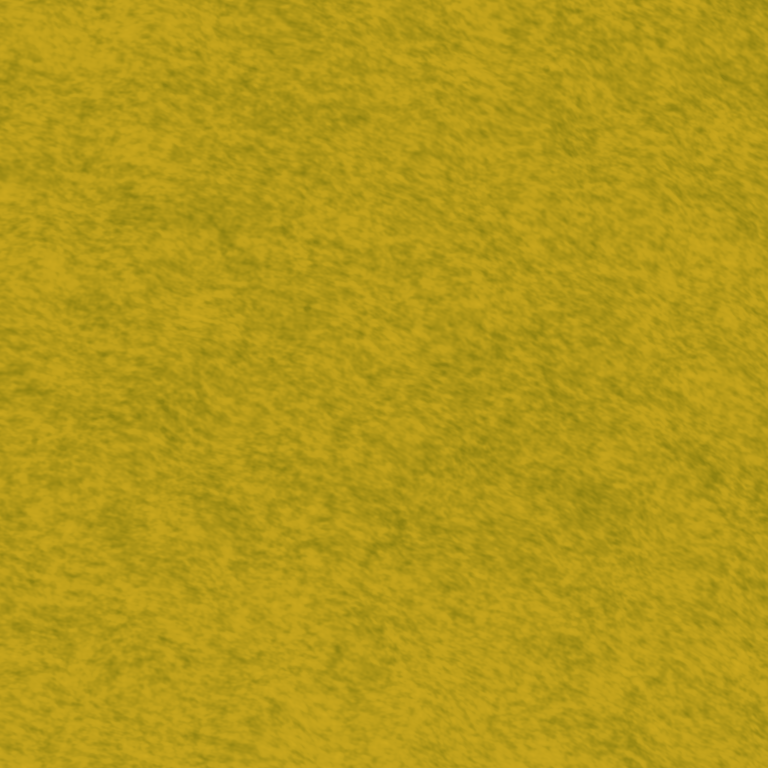
Give the GLSL for this texture, as a Shadertoy shader.

```glsl
const vec3 DARK_OLIVE = vec3(0.56, 0.51, 0.065);
const vec3 BRIGHT_OCHRE = vec3(0.81, 0.67, 0.122);

vec2 hash22(vec2 cell) {
    vec3 q = fract(cell.xyx * vec3(0.1031, 0.1030, 0.0973));
    q += dot(q, q.yzx + 33.33);
    return fract((q.xx + q.yz) * q.zy);
}

float cornerSlope(vec2 cell, vec2 corner, vec2 local) {
    vec2 slope = hash22(cell + corner + 217.0) * 2.0 - 1.0;
    return dot(slope, local - corner);
}

// Signed gradient noise
float gradientNoise(vec2 p) {
    vec2 cell = floor(p);
    vec2 f = fract(p);
    vec2 w = f * f * f * (f * (f * 6.0 - 15.0) + 10.0);
    float low = mix(cornerSlope(cell, vec2(0, 0), f), cornerSlope(cell, vec2(1, 0), f), w.x);
    float high = mix(cornerSlope(cell, vec2(0, 1), f), cornerSlope(cell, vec2(1, 1), f), w.x);
    return mix(low, high, w.y);
}

// Coordinates along and across the strokes, which steepen to the right
vec2 strokeCoords(vec2 uv) {
    vec2 wobble = vec2(gradientNoise(uv * 9.0), gradientNoise(uv * 9.0 + 41.7));
    vec2 p = uv + 0.014 * wobble;
    return vec2(p.x - 0.35 * p.y, p.y + 0.22 * p.x + 0.17 * p.x * p.x);
}

// Layers from broad strokes to fine grain
float plasterGrain(vec2 stroke) {
    float grain = 0.32 * gradientNoise(stroke * vec2(8.0, 17.0) + 3.1);
    grain += 0.30 * gradientNoise(stroke * vec2(20.0, 46.0) + 11.6);
    grain += 0.58 * gradientNoise(stroke * vec2(42.0, 84.0) + 27.3);
    grain += 0.50 * gradientNoise(stroke * vec2(80.0, 140.0) + 53.8);
    grain += 0.28 * gradientNoise(stroke * vec2(150.0, 230.0) + 79.2);
    return grain;
}

// Slow change of light over the wall
float broadLight(vec2 uv) {
    float light = 0.11 * (1.0 - smoothstep(0.0, 0.45, uv.y));
    light += 0.07 * smoothstep(0.65, 1.0, uv.y) * (1.0 - 0.6 * uv.x);
    return light + 0.20 * gradientNoise(uv * 3.2 + 7.4);
}

// Rare small pits, one candidate per grid cell
float pits(vec2 uv, float gridSize, float chance, float radius) {
    vec2 cell = floor(uv * gridSize);
    vec2 center = (cell + 0.2 + 0.6 * hash22(cell + 5.0)) / gridSize;
    float present = step(hash22(cell + 91.0).x, chance);
    return present * (1.0 - smoothstep(0.3 * radius, radius, length(uv - center)));
}

void mainImage(out vec4 fragColor, in vec2 fragCoord) {
    vec2 uv = fragCoord / iResolution.y;
    float tone = 0.55 + plasterGrain(strokeCoords(uv)) + broadLight(uv);
    tone -= 0.35 * pits(uv, 8.0, 0.08, 0.007);

    // Ease the highlights into a flat ochre
    tone -= 0.6 * max(tone - 0.78, 0.0);
    fragColor = vec4(mix(DARK_OLIVE, BRIGHT_OCHRE, clamp(tone, 0.0, 1.0)), 1.0);
}
```
